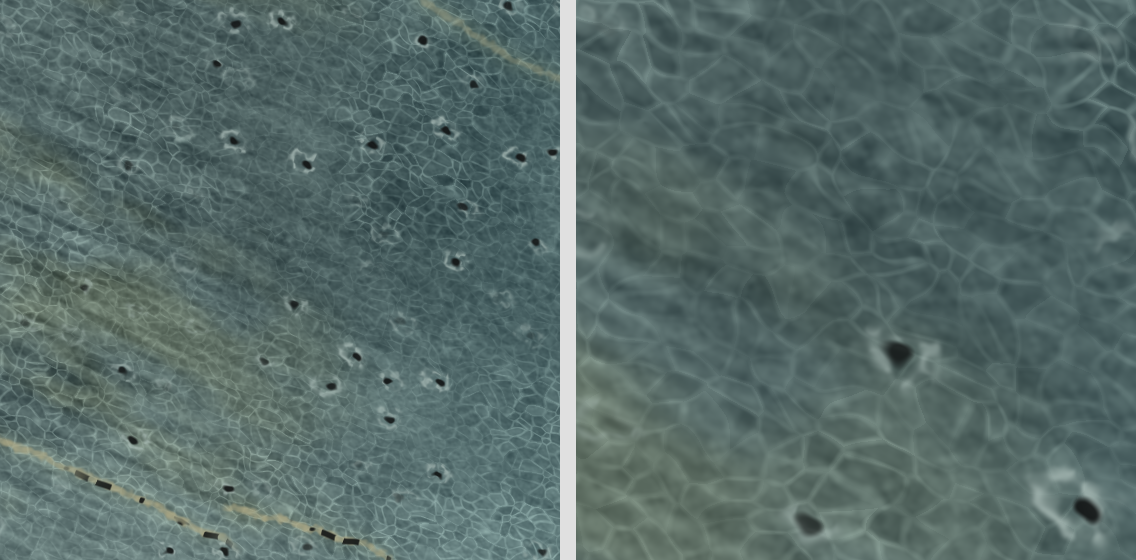
Left, the full canvas; right, a detail of the centre.
A WebGL 2 fragment shader for this texture:

```glsl
#version 300 es
precision highp float;

#define GRAIN_ANGLE -0.43
#define CELL_DENSITY vec2(42.0, 60.0)
#define WALL_LIGHT 0.125
#define STREAK_CONTRAST 0.15
#define FINE_CONTRAST 0.13
#define PORE_GRID 9.0
#define PORE_CHANCE 0.66
#define VEIN_WIDTH 0.0065
#define BASE_LIGHT 0.405
#define CREAM vec3(0.68, 0.66, 0.52)
#define BEAD_DARK vec3(0.07, 0.08, 0.08)

uniform vec2 u_resolution;
out vec4 fragColor;

float hash(vec2 p) {
    return fract(sin(dot(p, vec2(127.1, 311.7))) * 43758.5453);
}

vec2 hash2(vec2 p) {
    return vec2(hash(p), hash(p + 37.3));
}

float noise(vec2 p) {
    vec2 i = floor(p), f = fract(p);
    f = f * f * (3.0 - 2.0 * f);
    return mix(mix(hash(i), hash(i + vec2(1, 0)), f.x),
               mix(hash(i + vec2(0, 1)), hash(i + vec2(1, 1)), f.x), f.y);
}

float fbm(vec2 p) {
    float sum = 0.0, amp = 0.5;
    for (int i = 0; i < 4; i++) {
        sum += amp * noise(p);
        p = p * 2.03 + 11.7;
        amp *= 0.5;
    }
    return sum / 0.9375;
}

// x: gap to the nearest cell wall, y: random tone of the cell
vec2 tissue(vec2 p) {
    vec2 id = floor(p), nearest = id;
    float d1 = 9.0, d2 = 9.0;
    for (int y = -1; y <= 1; y++)
    for (int x = -1; x <= 1; x++) {
        vec2 cell = id + vec2(x, y);
        float d = length(cell + 0.1 + 0.8 * hash2(cell) - p);
        if (d < d1) { d2 = d1; d1 = d; nearest = cell; }
        else d2 = min(d2, d);
    }
    return vec2(d2 - d1, hash(nearest + 5.1));
}

// x: bright broken rim, y: dark hollow
vec2 pores(vec2 q) {
    vec2 id = floor(q * PORE_GRID), result = vec2(0.0);
    vec2 warp = vec2(noise(q * 85.0), noise(q * 85.0 + 40.0)) - 0.5;
    float broken = smoothstep(0.3, 0.7, noise(q * 120.0 + 9.0));
    for (int y = -1; y <= 1; y++)
    for (int x = -1; x <= 1; x++) {
        vec2 cell = id + vec2(x, y);
        if (hash(cell + 71.0) > PORE_CHANCE) continue;
        float strength = mix(0.35, 1.0, hash(cell + 13.0));
        float radius = mix(0.007, 0.015, hash(cell + 29.0));
        vec2 d = q - (cell + 0.15 + 0.7 * hash2(cell + 3.0)) / PORE_GRID;
        vec2 e = (d + 0.013 * warp) * vec2(0.65, 1.0);
        float rim = exp(-pow((length(e) - radius) / 0.0042, 2.0));
        vec2 shift = (hash2(cell + 53.0) - 0.5) * vec2(0.022, 0.008);
        float core = length((d - shift + 0.007 * warp) * vec2(0.75, 1.0));
        float hollow = smoothstep(0.0085, 0.0035, core) * smoothstep(0.4, 0.85, strength);
        result = max(result, vec2(rim * strength * (0.25 + 0.75 * broken), hollow));
    }
    return result;
}

// x: cream band, y: dark beads along it, z: soft glow
vec3 vein(vec2 p, vec2 a, vec2 b, float bow) {
    vec2 dir = normalize(b - a), rel = p - a;
    float along = dot(rel, dir), span = length(b - a), h = along / span;
    float side = dot(rel, vec2(-dir.y, dir.x)) - bow * 4.0 * h * (1.0 - h);
    side += 0.014 * (noise(vec2(along * 28.0, bow * 90.0)) - 0.5);
    float ends = smoothstep(-0.03, 0.05, h) * smoothstep(1.03, 0.85, h);
    float ragged = noise(p * 110.0);
    float width = VEIN_WIDTH * (0.5 + ragged);
    float band = smoothstep(width * 1.5, width * 0.3, abs(side)) * (0.5 + 0.5 * ragged);
    float lump = noise(vec2(along * 75.0, side * 70.0 + 4.0));
    float bead = smoothstep(0.46, 0.62, lump) * smoothstep(0.0075, 0.003, abs(side + 0.002));
    bead *= smoothstep(0.2, 0.5, h);
    return vec3(band, bead, exp(-pow(side / 0.022, 2.0))) * ends;
}

void main() {
    vec2 uv = gl_FragCoord.xy / u_resolution;
    float c = cos(GRAIN_ANGLE), s = sin(GRAIN_ANGLE);
    vec2 q = vec2(c * uv.x + s * uv.y, c * uv.y - s * uv.x);

    // cells, fibres and fine mottling
    float clarity = mix(0.45, 1.1, smoothstep(0.3, 0.65, fbm(uv * 4.0 + 2.0)));
    clarity *= mix(0.5, 1.0, smoothstep(0.02, 0.3, uv.y + 0.25 * uv.x));
    vec2 bend = vec2(noise(q * 32.0), noise(q * 32.0 + 17.0)) - 0.5;
    vec2 cell = tissue(q * CELL_DENSITY + bend * 1.1);
    float wall = smoothstep(0.32, 0.02, cell.x) * (0.3 + 0.9 * noise(q * 50.0));
    float fibres = noise(q * vec2(9.0, 105.0)) - 0.5;
    float fibreArea = mix(0.35, 1.0, smoothstep(0.8, 0.1, uv.x));
    float fine = 0.6 * noise(q * vec2(95.0, 150.0)) + 0.4 * noise(q * vec2(210.0, 240.0)) - 0.5;
    float light = BASE_LIGHT + 0.16 * (fbm(uv * 3.5 + 6.0) - 0.5);
    light += clarity * (WALL_LIGHT * (wall - 0.22) + 0.09 * (cell.y - 0.5));
    light += STREAK_CONTRAST * fibres * fibreArea + FINE_CONTRAST * fine;
    light += 0.06 * smoothstep(0.35, 0.0, uv.y);

    // slate tint with warm patches and a cooler right side
    vec3 color = light * vec3(0.94, 1.0, 0.94) + vec3(-0.056, 0.0, 0.023);
    float warmth = smoothstep(0.45, 0.75, fbm(q * vec2(3.0, 6.0) + 8.0)) * smoothstep(0.9, 0.2, uv.x);
    color += warmth * vec3(0.045, 0.025, -0.025);
    color += vec3(-0.02, 0.0, 0.008) * smoothstep(0.4, 1.0, uv.x);

    vec2 pore = pores(q);
    color = mix(color, vec3(0.69, 0.76, 0.74), pore.x * 0.72);
    color = mix(color, BEAD_DARK, pore.y * 0.92);

    // beaded cracks below, one pale crack at the upper right
    vec3 crack = max(vein(uv, vec2(-0.03, 0.225), vec2(0.43, 0.02), 0.006),
                     vein(uv, vec2(0.4, 0.09), vec2(0.72, -0.015), 0.02));
    vec3 pale = vein(uv, vec2(0.74, 1.02), vec2(1.04, 0.845), -0.018);
    crack = max(crack, pale * vec3(0.5, 0.0, 1.0));
    color += crack.z * vec3(0.06, 0.055, 0.03);
    color = mix(color, CREAM, crack.x * 0.85);
    color = mix(color, BEAD_DARK, crack.y * 0.9);
    fragColor = vec4(clamp(color, 0.0, 1.0), 1.0);
}
```
